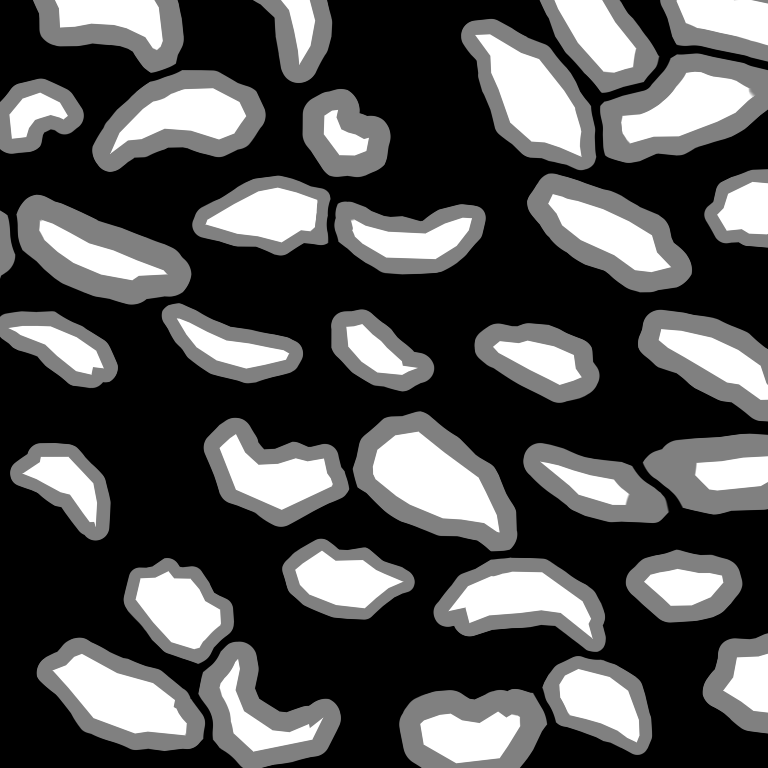
This pattern is drawn by a three.js fragment shader. Its source:

```glsl
varying vec2 vUv;

const vec3 BACKGROUND = vec3(0.0);
const vec3 RIM = vec3(0.5);
const vec3 CORE = vec3(1.0);
const vec2 CELL = vec2(0.217, 0.154);
const int CORNERS = 14;
const float TAU = 6.2831853;
const float REACH = 0.2;
const float EDGE = 0.0008;

float hash(vec2 id, float salt) {
  vec3 p = fract(vec3(id + 7.0, salt) * 0.1031);
  p += dot(p, p.zyx + 31.32);
  return fract((p.x + p.y) * p.z);
}

float valueNoise(vec2 p) {
  vec2 i = floor(p);
  vec2 f = fract(p);
  float low = mix(hash(i, 1.0), hash(i + vec2(1.0, 0.0), 1.0), f.x);
  float high = mix(hash(i + vec2(0.0, 1.0), 1.0), hash(i + 1.0, 1.0), f.x);
  return mix(low, high, f.y);
}

vec2 rotate(vec2 p, float angle) {
  float c = cos(angle);
  float s = sin(angle);
  return vec2(c * p.x - s * p.y, s * p.x + c * p.y);
}

// Corner of a rough, tapered oval wrapped along an arc
vec2 corner(vec2 id, float index, vec2 radii, float bend, float taper) {
  float k = mod(index, float(CORNERS));
  float t = TAU * (k + 0.6 * (hash(id, k + 20.0) - 0.5)) / float(CORNERS);
  vec2 v = radii * vec2(cos(t), sin(t)) * mix(0.8, 1.16, hash(id, k + 40.0));
  v.y *= 1.0 + taper * v.x / radii.x;
  float arcRadius = radii.x / bend;
  float a = v.x / arcRadius;
  vec2 wrapped = vec2((arcRadius - v.y) * sin(a), arcRadius - (arcRadius - v.y) * cos(a));
  return wrapped - vec2(0.0, 0.22 * bend * radii.x);
}

// Signed distance to the polygonal core of one grain
float grainDistance(vec2 p, vec2 id) {
  vec2 radii = vec2(mix(0.045, 0.112, hash(id, 2.0)), mix(0.013, 0.041, hash(id, 3.0)));
  float s = hash(id, 4.0) * 2.0 - 1.0;
  float bend = (s < 0.0 ? -1.0 : 1.0) * (0.1 + 1.9 * s * s);
  float taper = mix(-0.5, 0.5, hash(id, 5.0));
  radii.y = min(radii.y, 0.55 * radii.x / abs(bend));
  float nearest = 1.0;
  float side = 1.0;
  vec2 a = corner(id, 0.0, radii, bend, taper);
  for (int i = 1; i <= CORNERS; i++) {
    vec2 b = corner(id, float(i), radii, bend, taper);
    vec2 e = b - a;
    vec2 w = p - a;
    vec2 q = w - e * clamp(dot(w, e) / dot(e, e), 0.0, 1.0);
    nearest = min(nearest, dot(q, q));
    bool above = p.y >= a.y;
    bool below = p.y < b.y;
    bool left = e.x * w.y > e.y * w.x;
    if ((above && below && left) || (!above && !below && !left)) side = -side;
    a = b;
  }
  return side * sqrt(nearest);
}

// Distance to the nearest rim (x), to the next one (y), and rim width (z)
vec3 nearestGrains(vec2 p) {
  vec3 found = vec3(1.0, 1.0, 0.02);
  for (int j = -1; j <= 1; j++) {
    float row = floor(p.y / CELL.y) + float(j);
    float shift = hash(vec2(row, 0.0), 6.0) * 0.3 + 0.5 * mod(row, 2.0);
    for (int i = -1; i <= 1; i++) {
      vec2 id = vec2(floor(p.x / CELL.x - shift) + float(i), row);
      vec2 jitter = vec2(hash(id, 7.0), hash(id, 8.0)) - 0.5;
      vec2 center = (id + vec2(shift, 0.0) + 0.5 + jitter * vec2(0.3, 0.42)) * CELL;
      vec2 q = p - center;
      if (length(q) > REACH || hash(id, 9.0) < 0.08) continue;
      float angle = mix(-0.95, 0.38, hash(id, 10.0));
      float rim = mix(0.015, 0.03, hash(id, 11.0));
      rim += 0.006 * (valueNoise(p * 42.0) - 0.5);
      float d = grainDistance(rotate(q, -angle), id) - rim;
      if (d < found.x) found = vec3(d, found.x, rim);
      else found.y = min(found.y, d);
    }
  }
  return found;
}

float fill(float d) {
  return 1.0 - smoothstep(-EDGE, EDGE, d);
}

void main() {
  vec3 grains = nearestGrains(vUv);
  // Keep a thin dark gap between neighbours
  float gap = 0.005 - 0.5 * (grains.y - grains.x);
  float outer = max(grains.x, gap);
  vec3 color = mix(BACKGROUND, RIM, fill(outer));
  color = mix(color, CORE, fill(outer + grains.z));
  gl_FragColor = vec4(color, 1.0);
}
```
